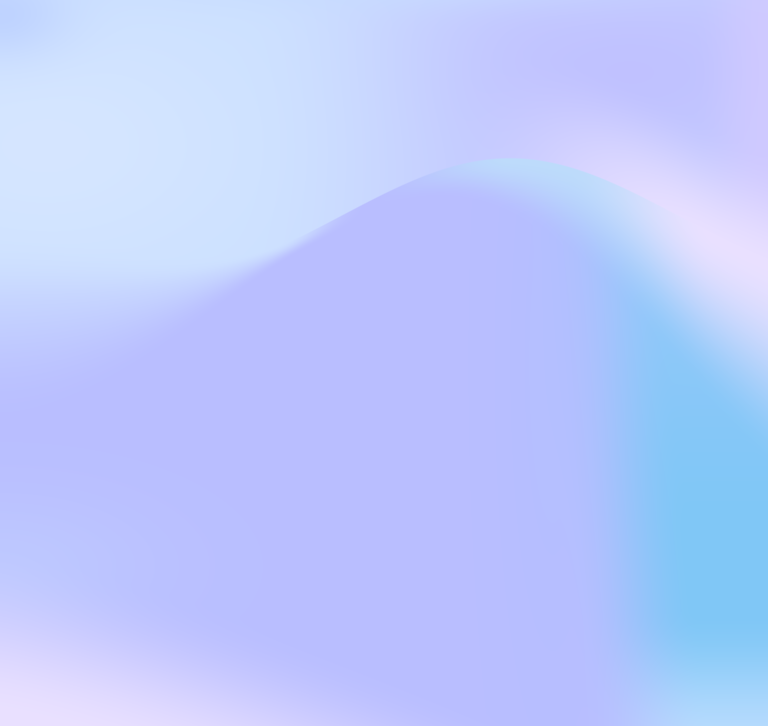
Write a WebGL 2 fragment shader that draws this background.

```glsl
#version 300 es
precision highp float;
// Draws a soft pastel hill with a bright blue flank under a hazy sky.

uniform vec2 u_resolution;
out vec4 outColor;

const vec3 PERIWINKLE = vec3(0.725, 0.745, 1.0);
const vec3 ICE = vec3(0.80, 0.88, 1.0);
const vec3 PALE_ICE = vec3(0.835, 0.90, 1.0);
const vec3 PINK = vec3(0.915, 0.88, 1.0);
const vec3 LILAC = vec3(0.82, 0.79, 1.0);
const vec3 AZURE = vec3(0.50, 0.78, 0.965);
const vec3 SKY_BLUE = vec3(0.58, 0.785, 0.98);
const vec3 PALE_CYAN = vec3(0.74, 0.86, 0.985);

// Soft elliptical spot, 1 at its centre.
float glow(vec2 p, vec2 center, vec2 radius) {
  vec2 q = (p - center) / radius;
  return exp(-dot(q, q));
}

// Falls smoothly from 1 at low to 0 at high.
float fall(float low, float high, float v) {
  return 1.0 - smoothstep(low, high, v);
}

// Height of the hill outline.
float ridgeHeight(float x) {
  float q = (x - 0.664) / 0.31;
  return 0.581 + 0.201 * exp(-q * q);
}

vec3 skyColor(vec2 p) {
  vec3 color = mix(ICE, vec3(0.765, 0.785, 1.0), smoothstep(0.30, 0.72, p.x));
  color = mix(color, PALE_ICE, glow(p, vec2(0.06, 0.80), vec2(0.26, 0.17)));
  color = mix(color, vec3(0.75, 0.755, 1.0), 0.9 * glow(p, vec2(0.82, 0.90), vec2(0.18, 0.09)));
  color = mix(color, LILAC, 0.8 * smoothstep(0.90, 1.0, p.x));
  // Light seam at the top and a bluish corner
  color = mix(color, vec3(0.78, 0.86, 1.0), 0.8 * glow(p, vec2(0.50, 1.02), vec2(0.34, 0.035)));
  color = mix(color, vec3(0.74, 0.82, 1.0), 0.9 * glow(p, vec2(0.0, 0.98), vec2(0.09, 0.06)));
  // Pink haze above the right slope
  float height = p.y - ridgeHeight(p.x);
  float haze = smoothstep(0.58, 0.92, p.x) * fall(-0.02, 0.15, height);
  return mix(color, PINK, haze);
}

vec3 hillColor(vec2 p) {
  // Blue flank, leaning right towards the base
  float start = 0.685 + 0.10 * (0.70 - p.y);
  float flank = smoothstep(start, start + 0.17, p.x);
  vec3 blue = mix(AZURE, SKY_BLUE, smoothstep(0.25, 0.70, p.y));
  blue = mix(blue, vec3(0.72, 0.86, 0.995), fall(-0.03, 0.16, p.y));
  vec3 color = mix(PERIWINKLE, blue, flank);
  color = mix(color, vec3(0.69, 0.75, 1.0), 0.5 * glow(p, vec2(0.72, 0.5), vec2(0.07, 0.5)));
  // Cool left margin and pink floor glow
  color = mix(color, vec3(0.75, 0.80, 1.0), 0.7 * glow(p, vec2(0.0, 0.22), vec2(0.2, 0.10)));
  float floorDistance = p.y + 0.4 * pow(p.x, 1.2);
  return mix(color, PINK, fall(0.01, 0.25, floorDistance));
}

// Colour of the thin light band just below the outline.
vec3 rimColor(float x, vec3 sky) {
  vec3 crest = mix(PERIWINKLE, PALE_CYAN, smoothstep(0.48, 0.67, x));
  vec3 rim = mix(sky, crest, smoothstep(0.36, 0.48, x));
  return mix(rim, PINK, smoothstep(0.74, 0.93, x));
}

void main() {
  vec2 p = gl_FragCoord.xy / u_resolution;
  float pixel = 1.0 / u_resolution.y;
  float depth = ridgeHeight(p.x) - p.y;
  vec3 sky = skyColor(p);

  // The edge is crisp near the crest and blurs to both sides
  float leftBlur = fall(0.0, 0.40, p.x);
  float rightBlur = pow(max(p.x - 0.50, 0.0) / 0.50, 1.4);
  float above = 0.12 * leftBlur;
  float below = 0.02 + 0.15 * leftBlur + 0.27 * rightBlur;
  float body = smoothstep(-above, below, depth);
  vec3 hill = mix(rimColor(p.x, sky), hillColor(p), body);

  float edge = smoothstep(-pixel - above, pixel, depth);
  outColor = vec4(mix(sky, hill, edge), 1.0);
}
```
